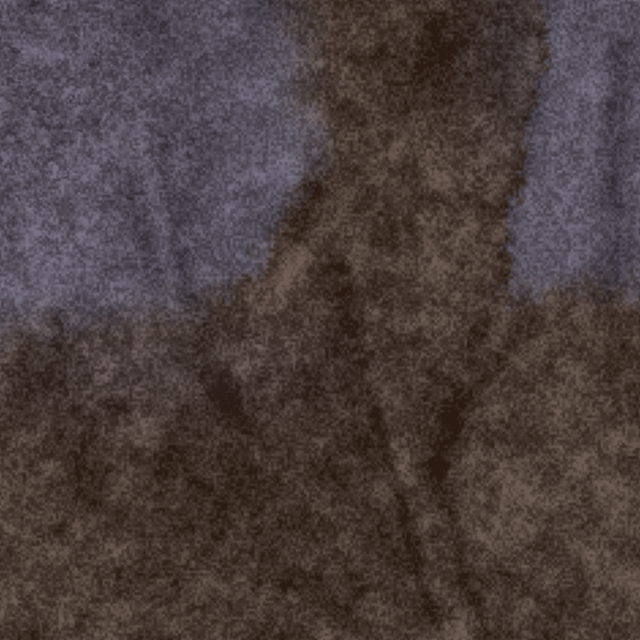
Give the GLSL for this texture, as a WebGL 2 fragment shader.

```glsl
#version 300 es
precision highp float;
// Weathered plaster: two slate-blue washes over mottled brown, crossed by
// soft diagonal creases. Washes are warped half planes, creases are blurred
// segments, and layered value noise gives blotches, fibres and fine grain.

#define MOTTLE_SCALE 22.0
#define MOTTLE_GAIN 2.1
#define CLOUD_GAIN 0.45
#define FIBRE_SCALE 80.0
#define FIBRE_GAIN 0.9
#define GRAIN_SCALE 235.0
#define GRAIN_GAIN 0.95
#define WARP 0.016
#define WASH_SOFTNESS 0.05

uniform vec2 u_resolution;
out vec4 outColor;

const vec3 BROWN_DARK = vec3(0.212, 0.153, 0.122);
const vec3 BROWN_MID = vec3(0.272, 0.218, 0.188);
const vec3 BROWN_LIGHT = vec3(0.355, 0.293, 0.262);
const vec3 SLATE_DARK = vec3(0.255, 0.235, 0.275);
const vec3 SLATE_MID = vec3(0.328, 0.305, 0.357);
const vec3 SLATE_LIGHT = vec3(0.405, 0.385, 0.445);

float hash(vec2 cell) {
  uvec2 q = uvec2(ivec2(cell)) * uvec2(1597u, 3812u) + 7919u;
  uint n = (q.x ^ (q.y << 9)) * 74779u;
  n = (n ^ (n >> 15)) * 48271u;
  n = (n ^ (n >> 13)) * 69621u;
  return float((n ^ (n >> 16)) & 65535u) / 65535.0;
}

float noise(vec2 p) {
  vec2 i = floor(p), f = fract(p);
  f = f * f * (3.0 - 2.0 * f);
  vec2 e = vec2(0.0, 1.0);
  return mix(mix(hash(i), hash(i + e.yx), f.x),
             mix(hash(i + e.xy), hash(i + e.yy), f.x), f.y);
}

float fbm(vec2 p) {
  float sum = 0.0, total = 0.0, amp = 1.0;
  for (int i = 0; i < 4; i++) {
    sum += amp * noise(p);
    total += amp;
    p = mat2(1.6, 1.2, -1.2, 1.6) * p + 17.3;
    amp *= 0.85;
  }
  return sum / total;
}

// Soft spot with elliptical radius
float blob(vec2 p, vec2 centre, vec2 radius) {
  vec2 d = (p - centre) / radius;
  return exp(-dot(d, d));
}

// Blurred line segment
float crease(vec2 p, vec2 a, vec2 b, float width) {
  vec2 pa = p - a, ba = b - a;
  float d = length(pa - ba * clamp(dot(pa, ba) / dot(ba, ba), 0.0, 1.0)) / width;
  return exp(-d * d);
}

// Coverage of the two slate washes
float slateWash(vec2 p) {
  float rim = min(0.36 + (p.y - 0.53) * 0.64, 0.50 - (p.y - 0.75) * 0.18);
  float soft = WASH_SOFTNESS * (0.5 + smoothstep(0.6, 0.9, p.y));
  float left = smoothstep(-soft, soft, rim - p.x)
             * smoothstep(-0.07, 0.075, p.y - 0.465 - 0.15 * p.x);
  float right = smoothstep(-0.013, 0.013, p.x - 0.783 - (p.y - 0.545) * 0.176)
              * smoothstep(-0.04, 0.06, p.y - 0.535);
  return max(left, right);
}

float creaseTone(vec2 p) {
  float light = 0.0, dark = 0.0;
  // Long diagonal fold with its shadowed sides
  light += 0.40 * crease(p, vec2(0.65, 0.81), vec2(0.43, 0.53), 0.024);
  dark += 0.45 * crease(p, vec2(0.71, 0.95), vec2(0.57, 0.72), 0.040);
  dark += 0.45 * crease(p, vec2(0.58, 0.70), vec2(0.48, 0.58), 0.009);
  dark += 0.45 * crease(p, vec2(0.495, 0.70), vec2(0.41, 0.55), 0.018);
  // Peak and the band descending from it
  dark += 0.52 * crease(p, vec2(0.528, 0.61), vec2(0.548, 0.41), 0.027);
  light += 0.30 * crease(p, vec2(0.56, 0.60), vec2(0.60, 0.38), 0.018);
  light += 0.26 * crease(p, vec2(0.60, 0.36), vec2(0.71, 0.0), 0.038);
  dark += 0.50 * crease(p, vec2(0.585, 0.36), vec2(0.685, 0.0), 0.011);
  dark += 0.50 * crease(p, vec2(0.68, 0.27), vec2(0.757, 0.0), 0.012);
  // Crossing folds on the right
  dark += 0.50 * crease(p, vec2(0.77, 0.55), vec2(0.68, 0.27), 0.015);
  dark += 0.42 * crease(p, vec2(0.83, 0.50), vec2(0.70, 0.34), 0.018);
  light += 0.28 * crease(p, vec2(0.79, 0.50), vec2(0.71, 0.37), 0.020);
  dark += 0.38 * crease(p, vec2(0.865, 1.0), vec2(0.785, 0.57), 0.016);
  dark += 0.50 * crease(p, vec2(0.97, 0.92), vec2(0.95, 0.56), 0.022);
  // Thin fold inside the left wash
  light += 0.26 * crease(p, vec2(0.215, 0.80), vec2(0.31, 0.38), 0.014);
  dark += 0.40 * crease(p, vec2(0.205, 0.72), vec2(0.24, 0.55), 0.020);
  dark += 0.40 * crease(p, vec2(0.255, 0.77), vec2(0.29, 0.54), 0.015);
  return light - dark;
}

// Broad light and shade
float shadeTone(vec2 p) {
  float t = 0.38 * blob(p, vec2(0.39, 0.65), vec2(0.11, 0.10));
  t += 0.33 * blob(p, vec2(0.90, 0.82), vec2(0.06, 0.28));
  t += 0.20 * blob(p, vec2(0.12, 0.60), vec2(0.13, 0.10));
  t += 0.22 * blob(p, vec2(0.88, 0.25), vec2(0.17, 0.22));
  t += 0.18 * blob(p, vec2(0.0, 0.18), vec2(0.08, 0.12));
  t += 0.60 * blob(p, vec2(0.38, 0.42), vec2(0.018, 0.022));
  t -= 0.45 * blob(p, vec2(0.355, 0.375), vec2(0.045, 0.03));
  t -= 0.34 * blob(p, vec2(0.36, 0.24), vec2(0.22, 0.17));
  t -= 0.35 * blob(p, vec2(0.68, 0.27), vec2(0.04, 0.035));
  return t - 0.20 * blob(p, vec2(0.27, 0.89), vec2(0.15, 0.10));
}

vec3 ramp(vec3 low, vec3 mid, vec3 high, float t) {
  return t < 0.5 ? mix(low, mid, t * 2.0) : mix(mid, high, t * 2.0 - 1.0);
}

void main() {
  vec2 p = gl_FragCoord.xy / u_resolution;
  vec2 drift = vec2(fbm(p * 24.0 + 40.0), fbm(p * 24.0 + 90.0)) - 0.5;
  vec2 q = p + WARP * drift;
  float wash = slateWash(p + 5.0 * WARP * drift);

  // Surface texture: clouds, blotches, curled fibres, grain
  float cloud = noise(p * 9.0 + 30.0) - 0.5;
  float mottle = fbm(p * MOTTLE_SCALE + 5.0) - 0.5;
  float fibre = noise(mat2(0.7, 0.6, -0.5, 1.2) * (p + 0.07 * drift) * FIBRE_SCALE) - 0.5;
  float grain = noise(p * GRAIN_SCALE + 60.0) - 0.5;
  float fibreArea = blob(p, vec2(0.04, 0.82), vec2(0.28, 0.34));

  float tone = 0.50 + creaseTone(q) + shadeTone(q) + CLOUD_GAIN * cloud;
  tone += MOTTLE_GAIN * mottle * mix(1.0, 0.65, wash);
  tone += FIBRE_GAIN * fibre * fibreArea + GRAIN_GAIN * grain;
  tone = clamp(tone, -0.4, 1.4);

  vec3 brown = ramp(BROWN_DARK, BROWN_MID, BROWN_LIGHT, tone);
  vec3 slate = ramp(SLATE_DARK, SLATE_MID, SLATE_LIGHT, tone);
  // Faint violet stain around the washes
  float stain = 0.4 * blob(p, vec2(0.80, 0.93), vec2(0.07, 0.16))
              + 0.3 * blob(p, vec2(0.20, 0.43), vec2(0.30, 0.09));
  outColor = vec4(mix(brown, slate, max(wash, stain)), 1.0);
}
```
